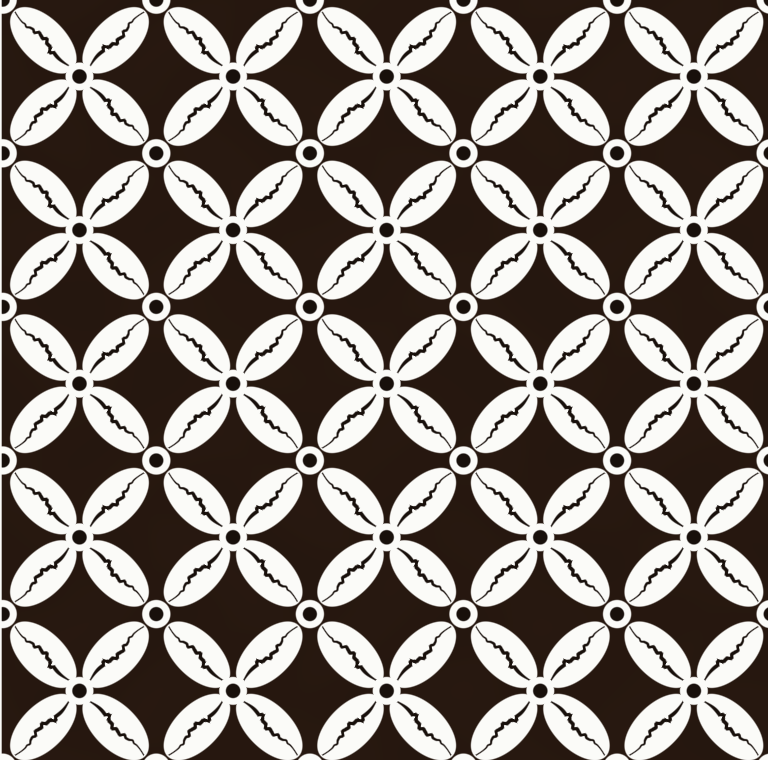
This pattern is drawn by a WebGL 2 fragment shader. Its source:

```glsl
#version 300 es
precision highp float;
// Four-petalled flowers on a dark square grid, with a small ring at each cell corner.
// Each cell folds by quarter turns onto one diagonal petal; ellipse and circle
// distances give the shapes, and layered sines bend the torn crease of the petal.

uniform vec2 u_resolution;
out vec4 outColor;

const float PERIOD = 0.2;                        // cell size, in canvas widths
const vec2 FLOWER_ORIGIN = vec2(0.1035, 0.0900); // centre of the first flower
const float MARGIN = 0.0022;                     // pale strip at the left edge
const vec3 GROUND = vec3(0.150, 0.092, 0.060);
const vec3 INK = vec3(0.095, 0.062, 0.045);
const vec3 PAPER = vec3(0.985, 0.984, 0.974);

float coverage(float dist, float soft) {
  return 1.0 - smoothstep(-soft, soft, dist);
}

float ellipseDistance(vec2 p, vec2 radii) {
  float k = length(p / radii);
  return k * (k - 1.0) / max(length(p / (radii * radii)), 1e-4);
}

// Quarter turns that bring every quadrant onto the upper right one.
vec2 foldQuadrant(vec2 p) {
  vec2 q = p.x * p.y < 0.0 ? vec2(p.y, -p.x) : p;
  return q.x + q.y < 0.0 ? -q : q;
}

// Sideways offset of the crease: slow bow, fine ripple and one sharp barb.
float creasePath(float t) {
  float bow = 0.013 * sin(9.42 * t);
  float ripple = 0.0065 * sin(52.0 * t) + 0.002 * sin(91.0 * t + 1.0);
  float window = smoothstep(0.22, 0.36, t) * (1.0 - smoothstep(0.70, 0.88, t));
  float barb = 0.024 * max(0.0, 1.0 - abs(t - 0.31) / 0.05);
  return bow + ripple * window + barb;
}

// Signed distance to the crease, thick near the flower and thin at the tip.
float creaseDistance(vec2 p, float start, float end) {
  float span = end - start;
  float t = (p.x - start) / span;
  float h = 0.008;
  float slope = (creasePath(t + h) - creasePath(t - h)) / (2.0 * h * span);
  float swell = smoothstep(-0.05, 0.22, t) * (1.0 - smoothstep(0.45, 0.95, t));
  float halfWidth = 0.0035 + 0.0085 * swell;
  float side = abs(p.y - creasePath(t)) / sqrt(1.0 + slope * slope);
  return max(side - halfWidth, max(start - p.x, p.x - end));
}

// Faint uneven dye from layered sines.
float mottle(vec2 p) {
  return 0.5 * sin(p.x * 31.0 + 2.0 * sin(p.y * 23.0))
       + 0.5 * sin(p.y * 37.0 + 2.0 * sin(p.x * 19.0));
}

void main() {
  vec2 uv = gl_FragCoord.xy / u_resolution.x;
  float pixel = 1.0 / u_resolution.x;
  float soft = max(0.9 * pixel / PERIOD, 0.006);

  // Cell coordinates centred on a flower, and on the nearest corner ring.
  vec2 grid = (uv - FLOWER_ORIGIN) / PERIOD;
  vec2 cell = fract(grid + 0.5) - 0.5;
  vec2 corner = fract(grid) - 0.5;

  // Petal axes: x runs outward along the diagonal, y across it.
  vec2 q = foldQuadrant(cell);
  vec2 axis = vec2(q.x + q.y, q.y - q.x) * 0.70711;

  float petal = ellipseDistance(axis - vec2(0.333, 0.0), vec2(0.270, 0.144));
  float hub = length(cell) - 0.091;
  float ring = length(corner) - 0.092;
  float pale = min(petal, min(hub, ring));

  // Dark details cut into the pale shapes.
  float dots = min(length(cell) - 0.047, length(corner) - 0.046);
  float crease = creaseDistance(axis, 0.100, 0.592);

  vec3 color = GROUND * (1.0 + 0.035 * mottle(uv));
  color = mix(color, PAPER, coverage(pale, soft));
  color = mix(color, INK, coverage(min(dots, crease), soft));
  color = mix(color, PAPER, coverage(uv.x - MARGIN, 0.7 * pixel));
  outColor = vec4(color, 1.0);
}
```
